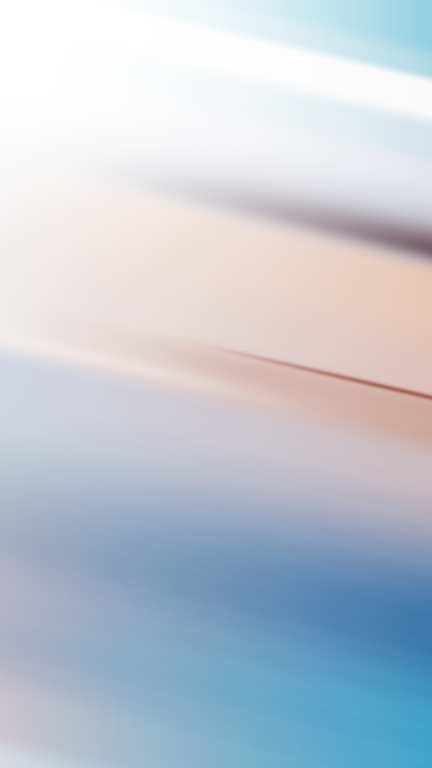
Reproduce this background procedurally as a Shadertoy shader.

```glsl
// Soft motion-blurred bands of light: white and peach above, slate and blue below.
// Two colour ramps run across slanted bands and are blended from left to right;
// a plum shadow, a thin dark streak, a pale ridge and faint sine fibres lie on top.

const float SLANT = 0.129;        // drop of the bands over the full width
const float PLUM_POS = 0.195;     // band positions, measured down the left edge
const float STREAK_POS = 0.389;
const float RIDGE_POS = 0.438;
const float FIBRE_GAIN = 0.007;

const vec3 WHITE  = vec3(1.00, 1.00, 1.00);
const vec3 WARM   = vec3(0.94, 0.925, 0.925);
const vec3 ICE    = vec3(0.82, 0.845, 0.89);
const vec3 SLATE  = vec3(0.65, 0.69, 0.76);
const vec3 LILAC  = vec3(0.71, 0.70, 0.77);
const vec3 ROSE   = vec3(0.80, 0.77, 0.80);
const vec3 PALE   = vec3(0.85, 0.86, 0.89);
const vec3 AQUA   = vec3(0.57, 0.81, 0.88);
const vec3 MIST   = vec3(0.83, 0.89, 0.92);
const vec3 SILVER = vec3(0.80, 0.81, 0.85);
const vec3 PLUM   = vec3(0.40, 0.29, 0.33);
const vec3 PEACH  = vec3(0.90, 0.78, 0.71);
const vec3 PINK   = vec3(0.86, 0.755, 0.73);
const vec3 CLAY   = vec3(0.80, 0.65, 0.60);
const vec3 MAUVE  = vec3(0.79, 0.73, 0.75);
const vec3 STEEL  = vec3(0.55, 0.60, 0.71);
const vec3 COBALT = vec3(0.23, 0.46, 0.67);
const vec3 CYAN   = vec3(0.25, 0.64, 0.80);
const vec3 RUST   = vec3(0.61, 0.32, 0.27);

// Bell curve around a band centre
float bell(float s, float centre, float width) {
    float d = (s - centre) / width;
    return exp(-d * d);
}

vec3 leftRamp(float s) {
    vec3 c = mix(WHITE, WARM, smoothstep(0.10, 0.40, s));
    c = mix(c, ICE, smoothstep(0.435, 0.475, s));
    c = mix(c, SLATE, smoothstep(0.52, 0.71, s));
    c = mix(c, LILAC, smoothstep(0.70, 0.76, s));
    c = mix(c, SLATE, 0.6 * bell(s, 0.825, 0.025));
    c = mix(c, ROSE, smoothstep(0.85, 0.92, s));
    return mix(c, PALE, smoothstep(0.95, 0.99, s));
}

vec3 rightRamp(float s) {
    vec3 c = mix(AQUA, MIST, 0.45 * smoothstep(-0.075, -0.045, s));
    c = mix(c, WHITE * 0.98, smoothstep(-0.034, -0.018, s));
    c = mix(c, MIST, smoothstep(0.015, 0.042, s));
    c = mix(c, PALE + 0.04, smoothstep(0.065, 0.095, s));
    c = mix(c, SILVER, smoothstep(0.10, 0.17, s));
    c = mix(c, PEACH, smoothstep(0.19, 0.235, s));
    c = mix(c, PINK, smoothstep(0.27, 0.38, s));
    c = mix(c, CLAY, smoothstep(0.38, 0.405, s));
    c = mix(c, MAUVE, smoothstep(0.43, 0.48, s));
    c = mix(c, STEEL, smoothstep(0.49, 0.61, s));
    c = mix(c, COBALT, smoothstep(0.56, 0.69, s));
    return mix(c, CYAN, smoothstep(0.68, 0.83, s));
}

// Fine fibres along the bands, from layered sines
float fibres(float s, float x) {
    float sum = 0.0, freq = 95.0, amp = 0.5;
    for (int i = 0; i < 4; i++) {
        sum += amp * sin(s * freq + 1.7 * float(i) + 1.5 * sin(s * 31.0 + x));
        freq *= 1.83;
        amp *= 0.65;
    }
    return sum;
}

void mainImage(out vec4 fragColor, in vec2 fragCoord) {
    vec2 uv = fragCoord / iResolution.xy;
    float x = uv.x;
    float s = 1.0 - uv.y - SLANT * x;

    // Upper bands fade toward the left sooner than the lower ones
    float blend = pow(x, mix(2.2, 1.0, smoothstep(0.0, 0.30, s)));
    vec3 col = mix(leftRamp(s), rightRamp(s), blend);

    // Plum shadow, softer above its lower edge
    float plumWidth = s < PLUM_POS ? 0.028 : 0.017;
    col = mix(col, PLUM, 0.85 * pow(x, 2.4) * bell(s, PLUM_POS, plumWidth));

    // Clay shade beneath the thin tapered streak
    float shade = smoothstep(0.30, 0.60, x) * (1.0 - smoothstep(0.6, 1.0, x));
    col = mix(col, CLAY, 0.35 * shade * bell(s, 0.41, 0.018));
    float streak = smoothstep(0.40, 0.95, x);
    col = mix(col, RUST, 0.85 * streak * bell(s, STREAK_POS, 0.0035));

    // Pale ridge at the seam of warm and cool
    float ridge = bell(s, RIDGE_POS, 0.010) * (1.0 - smoothstep(0.1, 0.8, x));
    col = mix(col, vec3(0.96, 0.93, 0.92), 0.55 * ridge);

    col += FIBRE_GAIN * fibres(s, x) * smoothstep(0.1, 0.75, s) * (0.4 + x);
    fragColor = vec4(clamp(col, 0.0, 1.0), 1.0);
}
```
